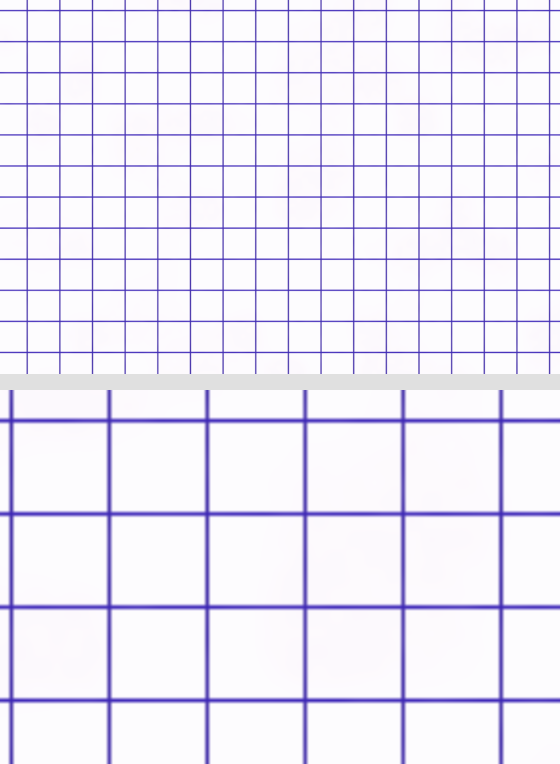
Top: the whole. Bottom: its middle third, enlarged.
This pattern is drawn by a Shadertoy shader. Its source:

```glsl
// Blue-violet ruled grid on faintly mottled white paper.

float hash(vec2 p) {
    p = fract(p * vec2(0.1031, 0.1137));
    p += dot(p, p.yx + 33.33);
    return fract((p.x + p.y) * p.x * 17.0);
}

float valueNoise(vec2 p) {
    vec2 cell = floor(p), f = fract(p);
    f = f * f * (3.0 - 2.0 * f);
    return mix(mix(hash(cell), hash(cell + vec2(1, 0)), f.x),
               mix(hash(cell + vec2(0, 1)), hash(cell + vec2(1, 1)), f.x), f.y);
}

// Soft-edged coverage of a line; distances are in canvas heights.
float lineCoverage(float dist) {
    float softness = max(0.0022, 0.75 / iResolution.y);
    return 1.0 - smoothstep(0.0017 - softness, 0.0017 + softness, dist);
}

void mainImage(out vec4 fragColor, in vec2 fragCoord) {
    vec2 uv = fragCoord / iResolution.xy;
    float aspect = iResolution.x / iResolution.y;
    vec2 p = vec2(uv.x * aspect, uv.y);

    // Paper with pale pink-lavender blotches
    float blotch = smoothstep(0.45, 0.9, valueNoise(p * 9.0 + 20.0));
    float grain = valueNoise(p * 60.0 + 50.0);
    vec3 color = vec3(0.994, 0.988, 0.996);
    color -= vec3(0.006, 0.016, 0.004) * blotch * (0.5 + 0.5 * grain);

    // Distance to the nearest vertical (x) and horizontal (y) line
    vec2 pitch = vec2(0.0583, 0.0831);
    vec2 grid = (uv - vec2(0.0486, 0.0576)) / pitch;
    vec2 lineId = floor(grid + 0.5);
    vec2 dist = abs(grid - lineId) * pitch * vec2(aspect, 1.0);

    // Uneven ink from line to line and along each line
    vec2 strength = vec2(
        0.94 + 0.06 * hash(vec2(lineId.x + 7.0, 3.0)),
        0.94 + 0.06 * hash(vec2(5.0, lineId.y + 11.0)));
    strength -= 0.06 * vec2(
        valueNoise(vec2(lineId.x * 7.0 + 9.0, p.y * 45.0)),
        valueNoise(vec2(p.x * 45.0, lineId.y * 7.0 + 9.0)));
    vec2 ink = strength * vec2(lineCoverage(dist.x), lineCoverage(dist.y));

    // Crossings are slightly paler than the strokes between them
    ink *= 1.0 - 0.12 * ink.x * ink.y;

    color = mix(color, vec3(0.24, 0.16, 0.65), ink.x);
    color = mix(color, vec3(0.21, 0.12, 0.71), ink.y);
    fragColor = vec4(color, 1.0);
}
```
